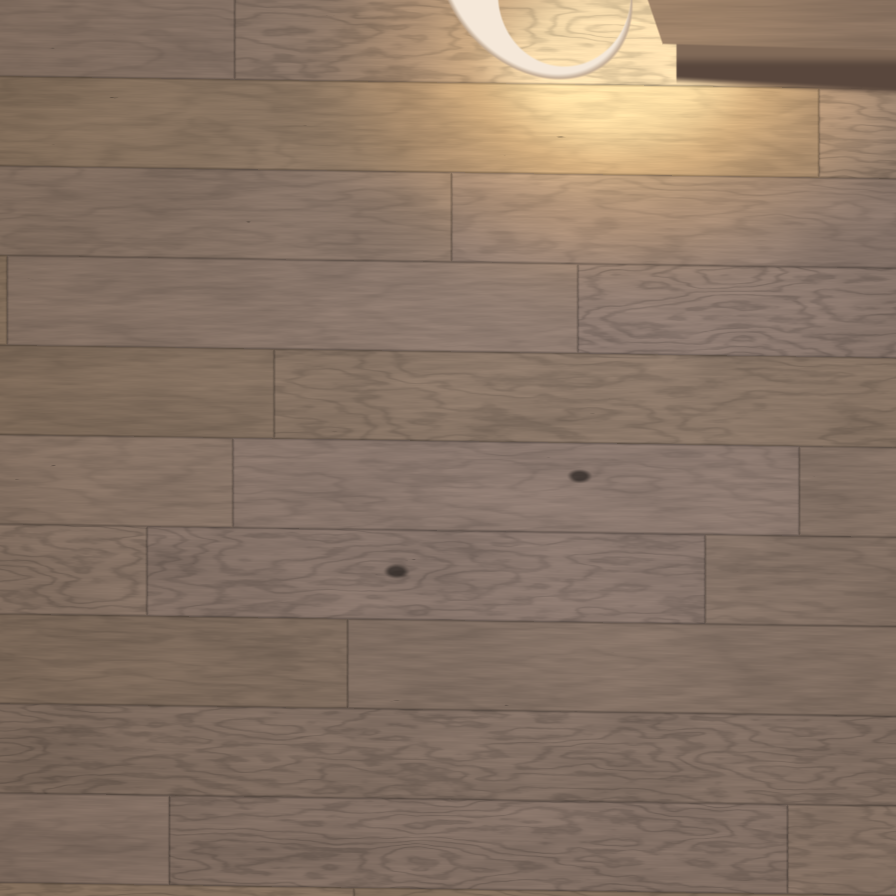
This texture is drawn by a three.js fragment shader. Its source:

```glsl
#define ROW_HEIGHT 0.1
#define FIRST_SEAM 0.085
#define ROW_TILT 0.0145
#define SEAM_WIDTH 0.0011
#define SEAM_DARKNESS 0.24
#define GRAIN_STRENGTH 0.085
#define BOARD_VARIATION 0.09
#define KNOT_CHANCE 0.2
#define GLOW_CENTER vec2(0.69, 0.065)
#define GLOW_SCALE vec2(4.5, 6.0)
#define SOFT 0.0015

varying vec2 vUv;

float hash(vec2 p) {
  return fract(sin(dot(p, vec2(127.1, 311.7))) * 43758.5);
}

float noise(vec2 p) {
  vec2 i = floor(p), f = fract(p);
  f = f * f * (3.0 - 2.0 * f);
  return mix(mix(hash(i), hash(i + vec2(1.0, 0.0)), f.x),
             mix(hash(i + vec2(0.0, 1.0)), hash(i + 1.0), f.x), f.y);
}

float fbm(vec2 p) {
  float sum = 0.0, amp = 0.5;
  for (int i = 0; i < 4; i++) {
    sum += amp * noise(p);
    p = p * 2.03 + 17.3;
    amp *= 0.5;
  }
  return sum;
}

float pick(vec4 v, float i) {
  return dot(v, vec4(equal(vec4(0.0, 1.0, 2.0, 3.0), vec4(i))));
}

// Coverage of the region where the signed distance is negative
float fill(float d) {
  return 1.0 - smoothstep(-SOFT, SOFT, d);
}

float ellipse(vec2 p, vec2 radii) {
  return (length(p / radii) - 1.0) * min(radii.x, radii.y);
}

// First joint and board length of each row
vec2 rowBoards(float row) {
  float i = mod(row, 4.0);
  if (row < 4.0) return vec2(pick(vec4(0.262, 0.914, 0.504, 0.008), i), pick(vec4(0.7, 1.2, 0.64, 0.637), i));
  if (row < 8.0) return vec2(pick(vec4(0.306, 0.26, 0.164, 0.388), i), pick(vec4(1.2, 0.632, 0.623, 0.7), i));
  return vec2(pick(vec4(-0.1, 0.189, 0.395, 0.6), i), pick(vec4(1.2, 0.69, 0.7, 0.7), i));
}

// Room light falling off from the lamp
vec3 floorLight(vec2 p) {
  vec3 dark = vec3(0.45, 0.38, 0.32), mid = vec3(0.55, 0.48, 0.43);
  vec3 amber = vec3(0.67, 0.56, 0.45), gold = vec3(0.80, 0.67, 0.51), cream = vec3(0.97, 0.87, 0.68);
  vec2 r = (p - vec2(0.65, 0.4)) * vec2(1.25, 1.15);
  vec3 c = mix(dark, mid, exp(-1.4 * dot(r, r)));
  vec2 q = (p - GLOW_CENTER) * GLOW_SCALE;
  float glow = exp(-0.8 * dot(q, q));
  c = mix(c, amber, smoothstep(0.03, 0.42, glow));
  c = mix(c, gold, smoothstep(0.35, 0.68, glow));
  return mix(c, cream, smoothstep(0.6, 0.93, glow));
}

void main() {
  vec2 p = vec2(vUv.x, 1.0 - vUv.y);

  // Boards
  float across = (p.y - ROW_TILT * p.x - FIRST_SEAM) / ROW_HEIGHT + 1.0;
  float row = floor(across), v = fract(across);
  vec2 boards = rowBoards(row);
  float along = (p.x - boards.x) / boards.y;
  float u = fract(along);
  vec2 id = vec2(floor(along) + 5.0, row);
  float tone = hash(id + 3.1), figure = hash(id + 8.7);

  // Knot, with the grain bending around it
  vec2 knotAt = vec2(0.1 + 0.8 * hash(id + 1.3), 0.25 + 0.5 * hash(id + 6.1));
  vec2 k = vec2((u - knotAt.x) * boards.y, (v - knotAt.y) * ROW_HEIGHT);
  float hasKnot = step(hash(id + 4.9), KNOT_CHANCE);
  vec2 reach = k * vec2(18.0, 45.0);
  float bend = exp(-dot(reach, reach));

  // Wavy cathedral grain and fine fibres
  vec2 g = vec2(p.x, v * ROW_HEIGHT) + id * vec2(3.7, 5.3);
  float field = fbm(g * vec2(5.0, 22.0)) + 0.12 * fbm(g * vec2(25.0, 90.0)) + 0.25 * bend;
  float rings = pow(0.5 + 0.5 * sin(field * mix(28.0, 60.0, figure)), 3.0);
  float fibre = fbm(g * vec2(24.0, 330.0)) - 0.47;
  float cloud = fbm(g * vec2(9.0, 25.0)) - 0.47;
  float shade = 1.0 + BOARD_VARIATION * (tone - 0.5) + 0.16 * cloud + 0.12 * fibre;
  shade -= GRAIN_STRENGTH * (0.4 + figure) * (rings - 0.3);
  vec3 tint = mix(vec3(1.02, 1.0, 0.95), vec3(1.0, 0.995, 1.03), hash(id + 2.2));
  vec3 color = floorLight(p) * shade * tint;

  // Dark knots and small mineral flecks
  float size = mix(0.004, 0.012, hash(id + 9.4));
  float knot = hasKnot * (1.0 - smoothstep(0.5, 1.2, length(k / vec2(size * 1.4, size * 0.8)) + 0.4 * cloud));
  float fleck = smoothstep(0.79, 0.86, fbm(g * vec2(28.0, 120.0) + 40.0));
  color *= 1.0 - 0.5 * knot - 0.3 * fleck;

  // Seams between rows and joints between board ends
  float gap = min(min(v, 1.0 - v) * ROW_HEIGHT, min(u, 1.0 - u) * boards.y);
  color *= 1.0 - SEAM_DARKNESS * fill(gap - SEAM_WIDTH);

  // Lamp ring
  vec2 d = p - vec2(0.597, -0.024);
  vec2 turned = vec2(dot(d, vec2(0.66, 0.75)), dot(d, vec2(-0.75, 0.66)));
  float rim = ellipse(turned, vec2(0.1237, 0.0955));
  float hole = ellipse(p - vec2(0.63, -0.0065), vec2(0.0742, 0.0807));
  vec3 lampWhite = mix(vec3(0.96, 0.91, 0.85), vec3(0.76, 0.67, 0.58), smoothstep(-0.006, 0.0, rim));
  color = mix(color, lampWhite, fill(max(rim, -hole)));

  // Cabinet base in shadow, then its lit wooden front
  float baseEnd = 0.088 + 0.055 * (p.x - 0.755);
  float base = fill(0.755 - p.x) * (1.0 - smoothstep(baseEnd - 0.004, baseEnd + 0.007, p.y));
  vec3 baseColor = mix(vec3(0.5, 0.41, 0.34), vec3(0.35, 0.28, 0.24), smoothstep(0.06, 0.075, p.y));
  color = mix(color, baseColor, base);
  float front = max(0.723 + 0.34 * p.y - p.x, p.y - 0.049 - 0.026 * (p.x - 0.74));
  vec3 frontColor = mix(vec3(0.62, 0.51, 0.41), vec3(0.53, 0.44, 0.37), smoothstep(0.74, 1.0, p.x));
  color = mix(color, frontColor * (0.92 + 0.18 * fbm(p * vec2(9.0, 180.0))), fill(front));

  gl_FragColor = vec4(color, 1.0);
}
```
